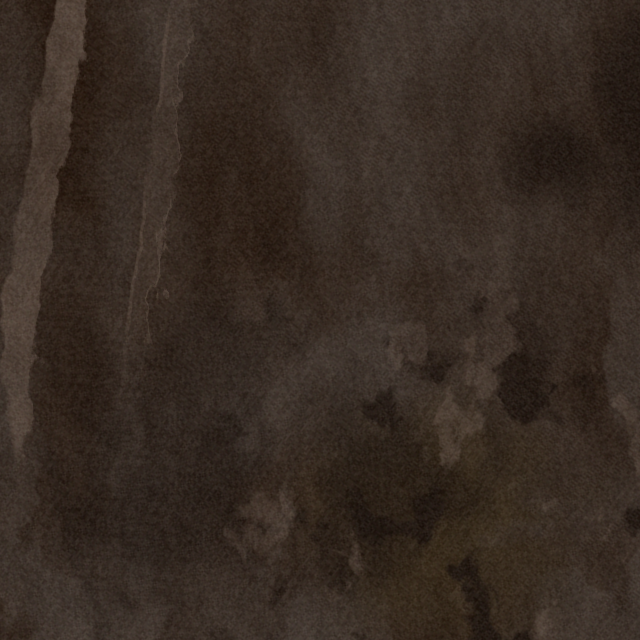
Give the GLSL for this texture, as a Shadertoy shader.

```glsl
// Weathered dark wall: brown plaster with soft grey bloom and olive stains,
// two pale leaning runs on the left, and chipped, pitted stone below.
// Layers of warped value noise are blended, then covered with fine grain.
#define GRAIN_SCALE 360.0
#define GRAIN_AMOUNT 0.066
#define WARP 0.07
#define MOTTLE 0.10
#define PIT_LEVEL 0.58
#define CHIP_LEVEL 0.60
#define RUN_LEAN 0.17
#define SOOT  vec3(0.128, 0.092, 0.070)
#define EARTH vec3(0.183, 0.132, 0.098)
#define OLIVE vec3(0.220, 0.170, 0.108)
#define ASH   vec3(0.272, 0.232, 0.205)
#define PALE  vec3(0.355, 0.295, 0.255)

float hash(vec2 p) {
    return fract(sin(dot(p, vec2(127.1, 311.7))) * 43758.5453);
}

float noise(vec2 p) {
    vec2 cell = floor(p), f = fract(p);
    f = f * f * (3.0 - 2.0 * f);
    return mix(mix(hash(cell), hash(cell + vec2(1, 0)), f.x),
               mix(hash(cell + vec2(0, 1)), hash(cell + vec2(1, 1)), f.x), f.y);
}

float fbm(vec2 p) {
    float sum = 0.0, amp = 0.5;
    for (int i = 0; i < 5; i++) {
        sum += amp * noise(p);
        p = mat2(1.6, 1.2, -1.2, 1.6) * p + 7.3;
        amp *= 0.52;
    }
    return sum;
}

// Soft-edged ellipse, 1 at the centre and 0 outside
float blot(vec2 p, vec2 centre, vec2 radius) {
    return 1.0 - smoothstep(0.2, 1.0, length((p - centre) / radius));
}

// Broad flaking run that thins out towards its foot
float broadRun(vec2 p, float ragged) {
    float centre = 0.03 + RUN_LEAN * max(p.y - 0.5, 0.0);
    float halfWidth = mix(0.005, 0.029, smoothstep(0.25, 0.48, p.y));
    float d = abs(p.x - centre + 0.012 * ragged) - halfWidth + 0.035 * ragged;
    return (1.0 - smoothstep(-0.003, 0.004, d)) * smoothstep(0.22, 0.36, p.y);
}

// Narrow run: x is the thin bright rim, y the faint fill
vec2 narrowRun(vec2 p, float ragged) {
    float centre = 0.285 - 0.13 * (1.0 - p.y);
    float d = abs(p.x - centre + 0.02 * ragged) - 0.017 + 0.035 * ragged;
    float fade = smoothstep(0.3, 0.6, p.y);
    return fade * vec2(1.0 - smoothstep(0.001, 0.005, abs(d)),
                       1.0 - smoothstep(-0.004, 0.005, d));
}

void mainImage(out vec4 fragColor, in vec2 fragCoord) {
    vec2 uv = fragCoord / iResolution.xy;
    vec2 p = uv + WARP * (vec2(fbm(uv * 8.0), fbm(uv * 8.0 + 31.0)) - 0.5);
    float low = 1.0 - smoothstep(0.2, 0.68, uv.y - 0.15 * uv.x);
    float right = smoothstep(0.4, 0.85, uv.x);

    // Plaster and bloom: tall streaks above, rounder patches below
    float tall = fbm(p * vec2(10.0, 3.0) + 3.0);
    float patches = fbm(p * vec2(6.5, 5.0) + 19.0);
    float bloom = 2.3 * (mix(tall, patches, 0.3 + 0.4 * low) - 0.5);
    bloom += 0.22 + 0.32 * low + 0.26 * right * (1.0 - low);
    vec3 col = mix(EARTH, ASH, clamp(bloom, -0.2, 1.1));

    // Flaked patches with firmer edges
    float flake = fbm(p * vec2(9.0, 6.5) + 47.0);
    col = mix(col, ASH, (0.2 + 0.4 * low) * smoothstep(0.53, 0.60, flake));

    // Brown bare ground between the runs, olive stains at lower right
    col = mix(col, EARTH, 0.85 * blot(p, vec2(0.11, 0.40), vec2(0.11, 0.27)));
    float stain = blot(p, vec2(0.70, 0.19), vec2(0.30, 0.28));
    col = mix(col, OLIVE, 0.9 * stain * smoothstep(0.38, 0.56, fbm(p * 5.0 + 61.0)));

    // Soft soot near the right edge and across the lower stone
    float soot = 0.85 * blot(p, vec2(1.02, 0.82), vec2(0.12, 0.28));
    soot = max(soot, 0.8 * blot(p, vec2(0.88, 0.74), vec2(0.13, 0.09)));
    float shade = smoothstep(0.50, 0.70, fbm(p * vec2(7.0, 4.5) + 83.0));
    col = mix(col, SOOT, max(soot, 0.55 * shade * low));

    // Pits with ragged soft rims, and pale chips, in the lower stone
    float stone = low * smoothstep(0.2, 0.5, uv.x);
    vec2 q = p + 0.03 * (vec2(fbm(uv * 24.0), fbm(uv * 24.0 + 13.0)) - 0.5);
    float pit = fbm(q * vec2(12.0, 11.0) + 211.0);
    col = mix(col, SOOT, 0.85 * stone * smoothstep(PIT_LEVEL, PIT_LEVEL + 0.11, pit));
    float chip = fbm(q * vec2(13.0, 11.0) + 137.0);
    col = mix(col, PALE, 0.6 * stone * smoothstep(CHIP_LEVEL, CHIP_LEVEL + 0.10, chip));

    // Pale runs
    float ragged = fbm(uv * vec2(42.0, 26.0)) - 0.5;
    float wear = fbm(uv * vec2(30.0, 14.0) + 9.0);
    col = mix(col, PALE, broadRun(uv, ragged) * (0.4 + 0.6 * wear));
    vec2 run = narrowRun(uv, ragged);
    col = mix(col, PALE, max(0.6 * run.x * smoothstep(0.3, 0.55, wear), 0.25 * run.y));

    // Small upright mottling of the surface
    col *= 1.0 + 2.0 * MOTTLE * (fbm(p * vec2(28.0, 16.0) + 151.0) - 0.5);

    // Fine grain, mostly in brightness with a trace of colour
    vec2 g = mat2(0.8, 0.6, -0.6, 0.8) * uv * GRAIN_SCALE;
    float grain = noise(g) + 0.5 * noise(g * 0.53 + 17.0) - 0.75;
    vec3 tint = vec3(noise(g + 51.0), noise(g + 73.0), noise(g + 97.0)) - 0.5;
    col += GRAIN_AMOUNT * (grain + 0.25 * tint);
    fragColor = vec4(col, 1.0);
}
```
